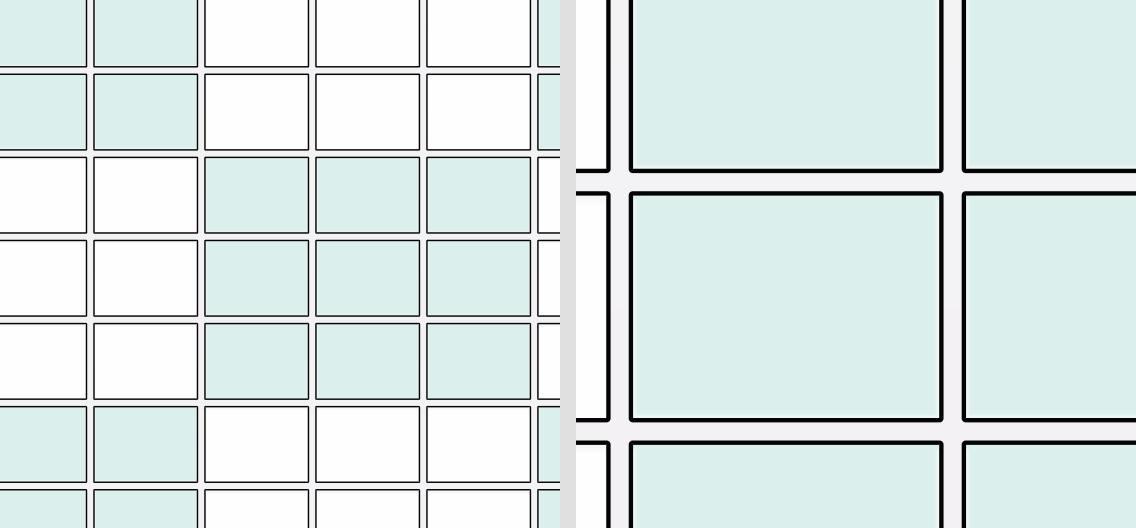
Left, the full canvas; right, a detail of the centre.
This pattern is drawn by a Shadertoy shader. Its source:

```glsl
// Grid of ink-outlined cells, tinted as a checkerboard of three-by-three blocks.

const vec2 PITCH = vec2(0.2102, 0.15737);      // cell spacing, canvas height = 1
const vec2 GRID_ORIGIN = vec2(0.1709, 0.1336); // first gutter crossing from top left
const float GUTTER_HALF = 0.0071;              // gutter centre to outline centre
const float LINE_HALF = 0.00138;
const float CORNER_RADIUS = 0.0012;
const float BLOCK_SIZE = 3.0;

const vec3 WHITE = vec3(0.998);
const vec3 TINT = vec3(0.859, 0.938, 0.930);
const vec3 GUTTER = vec3(0.953, 0.951, 0.955);
const vec3 INK = vec3(0.015);

float hash(float n) {
    return fract(sin(n * 127.1) * 43758.5453);
}

float roundedBox(vec2 p, vec2 halfSize, float radius) {
    vec2 q = abs(p) - halfSize + radius;
    return length(max(q, 0.0)) + min(max(q.x, q.y), 0.0) - radius;
}

// Antialiased coverage of the region where the distance is negative.
float coverage(float distance, float pixel) {
    return clamp(0.5 - distance / pixel, 0.0, 1.0);
}

// 1 for cells in tinted blocks, 0 for cells in white ones.
float blockTint(vec2 cell) {
    vec2 block = floor((cell + 2.0) / BLOCK_SIZE);
    return 1.0 - mod(block.x + block.y, 2.0);
}

// Fill with a pale rim beside the outline and a faint shade under the top edge.
vec3 cellFill(float tinted, float edge, float fromTop) {
    float rim = smoothstep(-0.0046, -0.0018, edge) * smoothstep(0.002, 0.006, fromTop);
    vec3 color = mix(WHITE, mix(TINT, WHITE, 0.55 * rim), tinted);
    float shade = 1.0 - smoothstep(0.001, 0.009, fromTop);
    return color - 0.035 * shade * (1.0 - tinted);
}

// Gutter paper with a very slight change of hue from row to row.
vec3 gutterColor(float row) {
    float drift = hash(row + 3.0) - 0.5;
    return GUTTER + drift * vec3(-0.004, 0.010, -0.004);
}

void mainImage(out vec4 fragColor, in vec2 fragCoord) {
    float pixel = 1.0 / iResolution.y;
    vec2 p = vec2(fragCoord.x, iResolution.y - fragCoord.y) * pixel;

    // Repeat the cell
    vec2 grid = (p - GRID_ORIGIN) / PITCH;
    vec2 cell = floor(grid);
    vec2 local = (fract(grid) - 0.5) * PITCH;
    vec2 halfSize = 0.5 * PITCH - GUTTER_HALF;
    float edge = roundedBox(local, halfSize, CORNER_RADIUS);

    // Layer gutter, fill and outline
    vec3 fill = cellFill(blockTint(cell), edge, local.y + halfSize.y);
    vec3 color = mix(gutterColor(floor(grid.y + 0.5)), fill, coverage(edge, pixel));
    color = mix(color, INK, coverage(abs(edge) - LINE_HALF, pixel));

    fragColor = vec4(color, 1.0);
}
```
